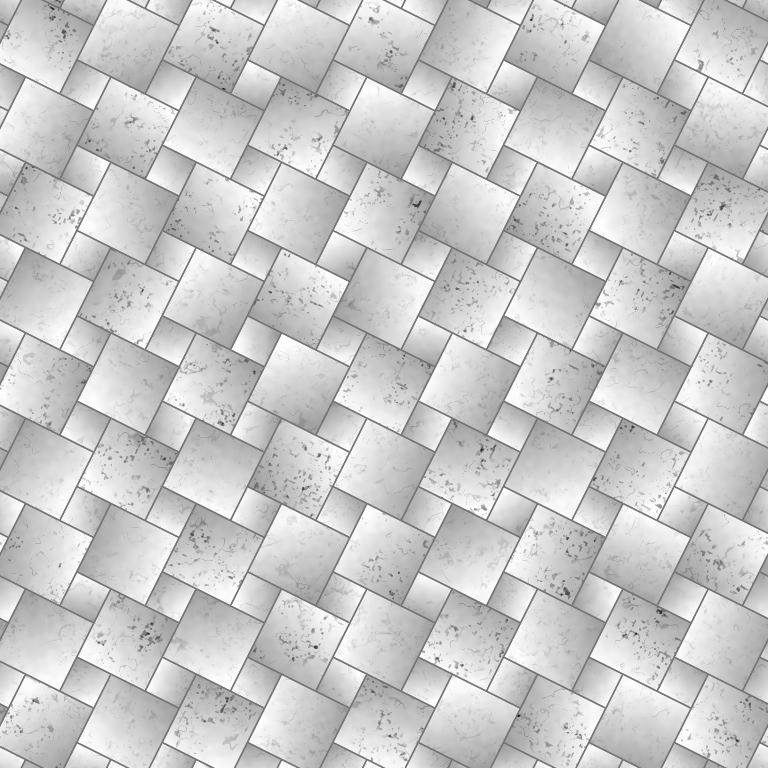
This pattern is drawn by a Shadertoy shader. Its source:

```glsl
// Grey stone paving of large and small squares in a tilted pinwheel (Pythagorean) layout.
// Nine cells each way; every square has its own gradient, stains and hairline veins,
// seeded by a cell index that wraps, so the canvas tiles.

float hash(vec2 p) {
    vec3 q = fract(p.xyx * 0.1031);
    q += dot(q, q.yzx + 33.33);
    return fract((q.x + q.y) * q.z);
}

float noise(vec2 p) {
    vec2 i = floor(p), f = fract(p);
    f = f * f * (3.0 - 2.0 * f);
    return mix(mix(hash(i), hash(i + vec2(1, 0)), f.x),
               mix(hash(i + vec2(0, 1)), hash(i + vec2(1, 1)), f.x), f.y);
}

// Canvas axes to square axes: a slope of one in two
vec2 toSquare(vec2 d) {
    return vec2(2.0 * d.x - d.y, d.x + 2.0 * d.y) / sqrt(5.0);
}

float boxRadius(vec2 p) {
    return max(abs(p.x), abs(p.y));
}

// Dark flecks gathered in clusters
float flecks(vec2 p) {
    float cluster = smoothstep(0.3, 0.8, noise(p * 6.0));
    float dust = smoothstep(0.68, 0.92, noise(p * 31.0));
    float chips = smoothstep(0.72, 0.9, 0.75 * noise(p * 17.0 + 50.0) + 0.25 * noise(p * 40.0));
    return cluster * (0.6 * dust + chips);
}

// Broken hairlines along the middle level of a warped noise
float veins(vec2 p) {
    vec2 warped = p * 6.0 + 0.7 * noise(p * 19.0);
    float line = 1.0 - smoothstep(0.0, 0.045, abs(noise(warped + 90.0) - 0.5));
    return line * smoothstep(0.4, 0.75, noise(p * 8.0 + 30.0));
}

void mainImage(out vec4 fragColor, in vec2 fragCoord) {
    vec2 p = fragCoord / iResolution.xy * 9.0;
    float pixel = 9.0 / min(iResolution.x, iResolution.y);

    // Small squares sit on the cell corners
    vec2 id = round(p);
    vec2 local = toSquare(p - id);
    float halfSide = 0.5 / sqrt(5.0);
    bool large = boxRadius(local) > halfSide;

    // Large squares sit on the cell centres and overlap their neighbour cells
    if (large) {
        halfSide *= 2.0;
        float nearest = 9.0;
        vec2 corner = floor(p - 0.5);
        for (int k = 0; k < 4; k++) {
            vec2 cell = corner + vec2(k % 2, k / 2);
            vec2 candidate = toSquare(p - cell - 0.5);
            if (boxRadius(candidate) < nearest) {
                nearest = boxRadius(candidate);
                local = candidate;
                id = cell;
            }
        }
    }
    id = mod(id, 9.0);
    vec2 seed = id + (large ? 3.0 : 41.0);

    // Gradient in a random direction
    float angle = 6.2832 * hash(seed);
    float slope = dot(local, vec2(cos(angle), sin(angle))) / halfSide;
    float grey = clamp(0.825 + 0.16 * slope, 0.63, 0.98);

    // Wear: heavy flecks on alternate large squares, faint ones elsewhere
    vec2 stone = local + 19.0 * vec2(hash(seed + 7.3), hash(seed + 15.7)) + 1.0;
    bool speckled = large && mod(id.x + id.y, 2.0) < 0.5;
    grey -= (speckled ? 0.42 : 0.1) * flecks(stone);
    grey -= (speckled ? 0.14 : 0.09) * veins(stone);
    grey += 0.04 * (noise(stone * 13.0) - 0.5);

    // Joint line around each square
    float edge = halfSide - boxRadius(local);
    float joint = 1.0 - smoothstep(-0.5, 0.5, (edge - 0.01) / pixel);
    grey = mix(grey, 0.46, joint);

    fragColor = vec4(vec3(clamp(grey, 0.0, 1.0)), 1.0);
}
```
